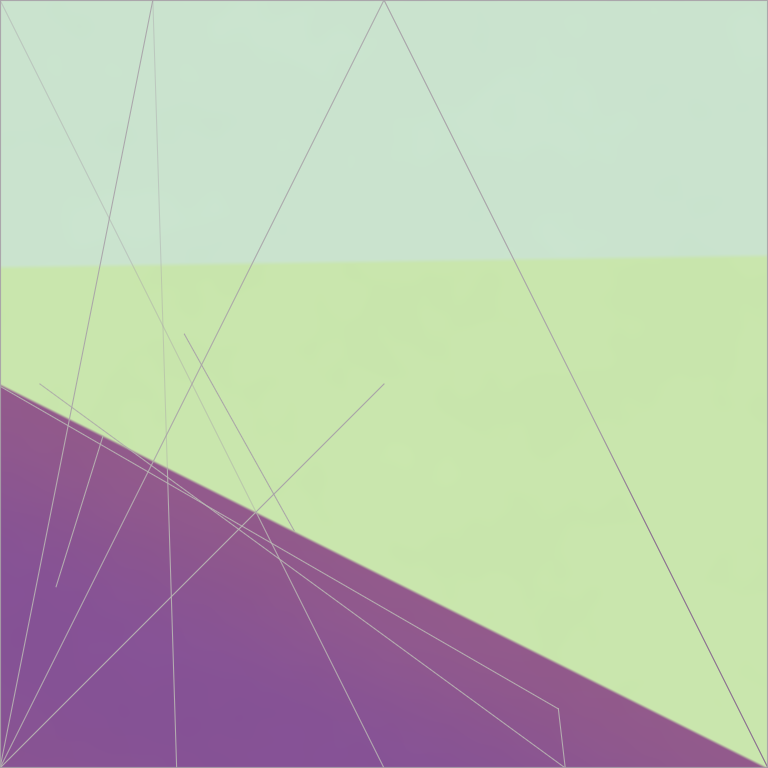
This background is drawn by a Shadertoy shader. Its source:

```glsl
// A pale sky over a lime field, cut by a purple slope with soft depth shading.
// Half-plane distances give the three areas; thin segments cross them in loops,
// and gradient noise lends the flat colours a faint painted unevenness.

const vec3 SKY = vec3(0.792, 0.891, 0.808);
const vec3 FIELD = vec3(0.787, 0.901, 0.677);
const vec3 SLOPE_EDGE = vec3(0.572, 0.353, 0.545);
const vec3 SLOPE_DEEP = vec3(0.524, 0.322, 0.586);
const vec3 LINE_GREY = vec3(0.655, 0.625, 0.655);
const vec3 LINE_PALE = vec3(0.72, 0.71, 0.70);
const vec3 LINE_DARK = vec3(0.53, 0.40, 0.56);

const float HORIZON_LEFT = 0.652;   // horizon height at the left side
const float HORIZON_RISE = 0.015;   // its rise across the canvas
const float HORIZON_BLUR = 0.004;
const float SLOPE_TOP = 0.499;      // slope height at the left side
const float SLOPE_BLUR = 0.0025;
const float DEEP_DISTANCE = 0.24;   // depth at which the slope is darkest
const float LINE_HALF = 0.0007;
const float GRAIN = 0.006;

// Ends of the rays that leave the lower left corner
const int RAYS = 3;
const vec2 RAY_ENDS[RAYS] = vec2[](vec2(0.199, 1.0), vec2(0.5, 1.0), vec2(0.5, 0.5));

// Loose strokes: start and end, then strength over the pale areas
const int STROKES = 7;
const vec4 STROKE_ENDS[STROKES] = vec4[](
    vec4(0.0, 1.0, 0.5, 0.0),
    vec4(0.199, 1.0, 0.230, 0.0),
    vec4(0.240, 0.565, 0.383, 0.309),
    vec4(0.052, 0.5, 0.736, 0.0),
    vec4(0.0, 0.497, 0.727, 0.077),
    vec4(0.727, 0.077, 0.736, 0.0),
    vec4(0.134, 0.432, 0.073, 0.236));
const float STROKE_STRENGTH[STROKES] = float[](0.45, 0.4, 0.9, 0.75, 0.8, 1.0, 1.0);

vec2 hashGradient(vec2 cell) {
    vec2 h = vec2(dot(cell, vec2(127.1, 311.7)), dot(cell, vec2(269.5, 183.3)));
    return 2.0 * fract(sin(h) * 43758.5) - 1.0;
}

float gradientNoise(vec2 p) {
    vec2 i = floor(p), f = fract(p);
    vec2 u = f * f * f * (f * (f * 6.0 - 15.0) + 10.0);
    float a = dot(hashGradient(i), f);
    float b = dot(hashGradient(i + vec2(1, 0)), f - vec2(1, 0));
    float c = dot(hashGradient(i + vec2(0, 1)), f - vec2(0, 1));
    float d = dot(hashGradient(i + vec2(1, 1)), f - vec2(1, 1));
    return mix(mix(a, b, u.x), mix(c, d, u.x), u.y);
}

float segmentDistance(vec2 p, vec2 a, vec2 b) {
    vec2 pa = p - a, ba = b - a;
    return length(pa - ba * clamp(dot(pa, ba) / dot(ba, ba), 0.0, 1.0));
}

// Share of a pixel covered by a hairline at the given distance
float lineCover(float dist, float pixel) {
    return clamp((LINE_HALF - dist) / pixel + 0.5, 0.0, min(1.0, 2.0 * LINE_HALF / pixel));
}

void mainImage(out vec4 fragColor, in vec2 fragCoord) {
    vec2 uv = fragCoord / iResolution.xy;
    float pixel = 1.0 / min(iResolution.x, iResolution.y);

    // Sky and field
    float aboveHorizon = uv.y - HORIZON_LEFT - HORIZON_RISE * uv.x;
    float skyMask = smoothstep(-HORIZON_BLUR, HORIZON_BLUR, aboveHorizon);
    vec3 color = mix(FIELD, SKY, skyMask);

    // Purple slope, cooler with depth and a little lighter at the far corner
    float depth = (SLOPE_TOP - 0.5 * uv.x - uv.y) * 0.894;
    float slopeMask = smoothstep(-SLOPE_BLUR, SLOPE_BLUR, depth);
    float cool = smoothstep(-0.02, DEEP_DISTANCE, depth)
               - 0.25 * smoothstep(0.3, 0.45, depth);
    color = mix(color, mix(SLOPE_EDGE, SLOPE_DEEP, cool), slopeMask);

    // Painted unevenness
    float grain = gradientNoise(uv * vec2(5.0, 9.0)) + 0.5 * gradientNoise(uv * 23.0);
    color += GRAIN * grain;

    // Rays from the corner
    vec3 lineColor = mix(LINE_GREY, LINE_PALE, slopeMask);
    for (int i = 0; i < RAYS; i++) {
        float cover = lineCover(segmentDistance(uv, vec2(0.0), RAY_ENDS[i]), pixel);
        color = mix(color, lineColor, 0.9 * cover);
    }

    // Loose strokes, fuller where they pass over the slope
    for (int i = 0; i < STROKES; i++) {
        vec4 ends = STROKE_ENDS[i];
        float cover = lineCover(segmentDistance(uv, ends.xy, ends.zw), pixel);
        color = mix(color, lineColor, cover * mix(STROKE_STRENGTH[i], 0.9, slopeMask));
    }

    // Long right-hand line, darkening downward
    float rightLine = lineCover(segmentDistance(uv, vec2(0.5, 1.0), vec2(1.0, 0.0)), pixel);
    vec3 rightColor = mix(LINE_DARK, LINE_GREY, smoothstep(0.3, 0.5, uv.y));
    color = mix(color, rightColor, rightLine);

    // Hairline frame
    vec2 toSide = min(uv, 1.0 - uv);
    float frame = lineCover(abs(min(toSide.x, toSide.y) - LINE_HALF), pixel);
    color = mix(color, LINE_GREY, 0.9 * frame);

    fragColor = vec4(clamp(color, 0.0, 1.0), 1.0);
}
```
